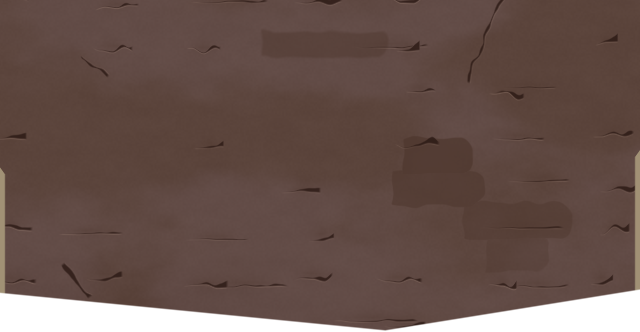
Reproduce this texture procedurally as a Shadertoy shader.

```glsl
// Worn brown plaster wall with chipped courses and cracks, cut to a shallow point at the foot.

const vec3 GREY_PLASTER  = vec3(0.386, 0.298, 0.278);
const vec3 BROWN_PLASTER = vec3(0.356, 0.266, 0.232);
const vec3 CHIP_BROWN    = vec3(0.305, 0.215, 0.178);
const vec3 CRACK_DARK    = vec3(0.17, 0.10, 0.08);
const vec3 LIP_LIGHT     = vec3(0.56, 0.46, 0.41);
const vec3 TRIM_TAN      = vec3(0.63, 0.57, 0.46);
const vec3 PAPER_WHITE   = vec3(1.0);
const float COURSE_HEIGHT = 0.14;
const float CELL_WIDTH    = 0.46;
const float TRIM_WIDTH    = 0.015;
const float SOFTNESS      = 0.0025;

float hash(vec2 p) {
    vec3 q = fract(vec3(p.xyx) * 0.1031);
    q += dot(q, q.yzx + 33.33);
    return fract((q.x + q.y) * q.z);
}

float noise(vec2 p) {
    vec2 i = floor(p), f = fract(p);
    f = f * f * (3.0 - 2.0 * f);
    return mix(mix(hash(i), hash(i + vec2(1, 0)), f.x),
               mix(hash(i + vec2(0, 1)), hash(i + vec2(1, 1)), f.x), f.y);
}

float fbm(vec2 p) {
    float sum = 0.0, gain = 0.5;
    for (int i = 0; i < 5; i++) {
        sum += gain * noise(p);
        p = p * 2.03 + 17.7;
        gain *= 0.5;
    }
    return sum;
}

// Coverage of the region where d is negative
float cover(float d, float soft) { return 1.0 - smoothstep(-soft, soft, d); }

// Box with square left corners and rounded right corners
float chipDistance(vec2 q, vec2 halfSize) {
    float r = q.x > 0.0 ? 0.8 * halfSize.y : 0.004;
    vec2 d = abs(q) - halfSize + r;
    return length(max(d, 0.0)) + min(max(d.x, d.y), 0.0) - r;
}

// Horizontal crack thickening to the right: x = dark gap, y = pale lower lip
vec2 courseCrack(vec2 q, float halfLength, float depth, float seed, float soft) {
    float t = 0.5 + 0.5 * q.x / halfLength;
    float inside = smoothstep(0.0, 0.1, t) * (1.0 - smoothstep(0.92, 1.0, t));
    q.y += depth * 1.6 * (noise(vec2(q.x * 28.0, seed)) - 0.5);
    float gap = depth * t * t * noise(vec2(q.x * 45.0, seed + 5.0));
    float dark = cover(abs(q.y - gap) - gap, soft) * smoothstep(0.05, 0.5, t);
    float lip = cover(abs(q.y + soft) - 0.0008, soft) * noise(vec2(q.x * 16.0, seed + 9.0));
    return vec2(dark, lip) * inside;
}

// Jagged slanting crack from a to b
vec2 slantCrack(vec2 p, vec2 a, vec2 b, float width, float soft) {
    vec2 along = b - a;
    float len = length(along);
    along /= len;
    float s = dot(p - a, along);
    float side = dot(p - a, vec2(along.y, -along.x)) + 0.018 * (noise(vec2(s * 32.0, a.x * 50.0)) - 0.5);
    float w = width * noise(vec2(s * 45.0, a.y * 30.0));
    float inside = smoothstep(0.0, 0.01, s) * (1.0 - smoothstep(len - 0.01, len, s));
    float lip = 0.7 * cover(abs(side - w - soft) - 0.0008, soft) * noise(vec2(s * 22.0, 3.0));
    return vec2(cover(abs(side) - w, soft), lip) * inside;
}

void mainImage(out vec4 fragColor, in vec2 fragCoord) {
    float px = 1.0 / iResolution.y, aspect = iResolution.x * px;
    vec2 p = fragCoord * px;
    float soft = max(px, SOFTNESS);

    // Cloudy plaster, brown in the middle band and at upper right
    vec2 warped = p + 0.09 * (vec2(fbm(p * 5.0), fbm(p * 5.0 + 31.0)) - 0.5);
    float band = exp(-pow((warped.y - 0.58) / 0.14, 2.0)) * (1.0 - smoothstep(1.1, 1.3, warped.x));
    float corner = 1.0 - smoothstep(0.15, 0.34, length((warped - vec2(1.75, 0.82)) * vec2(0.9, 1.0)));
    float tone = 1.1 * (fbm(warped * vec2(2.8, 5.0) + 4.0) - 0.5) + 0.55 * band + 0.6 * corner;
    vec3 color = mix(GREY_PLASTER, BROWN_PLASTER, smoothstep(-0.08, 0.38, tone));
    color += 0.018 * (fbm(p * vec2(14.0, 24.0)) - 0.5) + 0.010 * (noise(p * 190.0) - 0.5);
    color -= 0.02 * (1.0 - smoothstep(0.0, 0.3, p.y)) * (1.0 - smoothstep(0.3, 1.2, p.x));

    // Chipped bricks stepping down to the right, and one faint long chip above
    vec2 ragged = p + 0.014 * (vec2(noise(p * 24.0), noise(p * 24.0 + 9.0)) - 0.5);
    float chips = 0.0;
    for (int i = 0; i < 4; i++) {
        float k = float(i), pair = floor(k * 0.5), odd = k - 2.0 * pair;
        vec2 center = vec2(1.32 + 0.24 * pair, 0.53 - 0.097 * k);
        vec2 halfSize = vec2(0.105 + 0.06 * pair + odd * (0.03 - 0.10 * pair), 0.054);
        chips = max(chips, (0.72 - 0.14 * k) * cover(chipDistance(ragged - center, halfSize), soft));
    }
    chips = max(chips, 0.45 * cover(chipDistance(ragged - vec2(0.98, 0.867), vec2(0.19, 0.038)), 0.006));
    color = mix(color, CHIP_BROWN, chips);

    // Cracks scattered along the courses: long pale seams, then short deep gaps
    vec2 crack = vec2(0.0);
    float shade = 0.0;
    for (int layer = 0; layer < 2; layer++) {
        float deep = float(layer);
        vec2 size = vec2(CELL_WIDTH * (1.0 - 0.35 * deep), COURSE_HEIGHT);
        vec2 grid = p / size + vec2(0.37 * deep, 0.38);
        vec2 id = floor(grid) + 40.0 * deep;
        float pick = hash(id + 3.0), seed = 60.0 * hash(id + 11.0);
        vec2 q = (fract(grid) - 0.5) * size;
        q -= (vec2(hash(id + 23.0), hash(id + 37.0)) - 0.5) * vec2(0.22, 0.3) * size;
        float halfLength = mix(0.08 + 0.08 * hash(id + 51.0), 0.035 + 0.045 * hash(id + 51.0), deep);
        float depth = mix(0.004, 0.009 + 0.012 * hash(id + 67.0), deep);
        float chance = 0.42 + 0.4 * (1.0 - smoothstep(0.1, 0.35, p.y - q.y));
        float present = step(pick, chance);
        crack = max(crack, present * courseCrack(q, halfLength, depth, seed, soft));
        shade += present * exp(-pow(q.x / halfLength, 2.0) * 3.0 - abs(q.y - 0.01) * 65.0);
    }
    crack = max(crack, slantCrack(p, vec2(1.404, 0.75), vec2(1.516, 1.01), 0.006, soft));
    crack = max(crack, slantCrack(p, vec2(0.27, 0.10), vec2(0.19, 0.21), 0.010, soft));
    crack = max(crack, slantCrack(p, vec2(0.33, 0.77), vec2(0.24, 0.83), 0.004, soft));
    color = mix(color, CHIP_BROWN, 0.3 * min(shade, 1.0));
    color = mix(color, LIP_LIGHT, 0.65 * crack.y);
    color = mix(color, CRACK_DARK, 0.82 * crack.x);

    // Tan trim with bevelled tops at both sides
    float fromEdge = min(p.x, aspect - p.x);
    float trimTop = (p.x < 0.5 * aspect ? 0.496 : 0.548) - 1.4 * fromEdge;
    color = mix(color, TRIM_TAN, cover(max(fromEdge - TRIM_WIDTH, p.y - trimTop), px));

    // White below the pointed lower edge
    float tip = 0.602 * aspect;
    float foot = p.x < tip ? mix(0.118, 0.005, p.x / tip)
                           : mix(0.005, 0.128, (p.x - tip) / (aspect - tip));
    color = mix(color, PAPER_WHITE, cover(p.y - foot, px));
    fragColor = vec4(color, 1.0);
}
```
